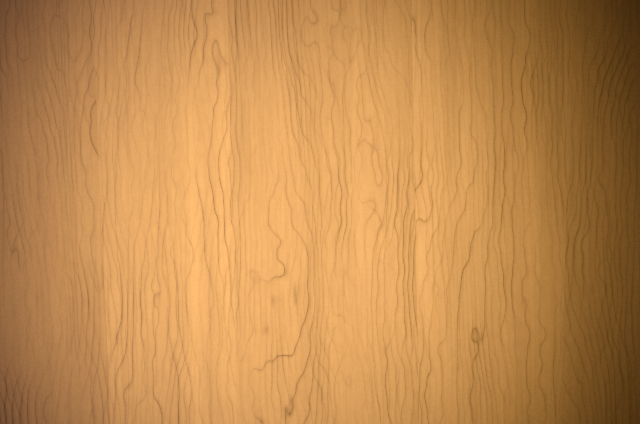
This texture is drawn by a Shadertoy shader. Its source:

```glsl
float hash(vec2 p) {
    return fract(sin(dot(p, vec2(127.1, 311.7))) * 43758.5453);
}

float noise(vec2 p) {
    vec2 cell = floor(p), f = fract(p);
    f = f * f * f * (f * (f * 6.0 - 15.0) + 10.0);
    return mix(mix(hash(cell), hash(cell + vec2(1, 0)), f.x),
               mix(hash(cell + vec2(0, 1)), hash(cell + vec2(1, 1)), f.x), f.y);
}

// Growth rings: contour lines of a warped, vertically stretched field
float rings(vec2 p, float density, float wildness) {
    float field = p.x * density
        + wildness * noise(p * vec2(5.5, 1.2))
        + wildness * 0.45 * noise(p * vec2(14.0, 3.2) + 7.0)
        + 0.8 * noise(p * vec2(25.0, 10.0) + 3.0)
        + 0.4 * noise(p * vec2(55.0, 27.0));
    float slope = length(vec2(dFdx(field), dFdy(field))) * iResolution.y;
    float phase = fract(field);
    float scale = max(slope, 22.0);

    // Each ring has one crisp side and one softer side
    float soft = exp(-phase / scale * 400.0);
    float crisp = exp(-(1.0 - phase) / scale * 750.0);

    // Rings fade in and out along their length
    float fade = noise(p * vec2(21.0, 4.5) + 21.0);
    float breaks = noise(p * vec2(60.0, 15.0) + 40.0);
    float strength = 0.02 + 0.17 * fade * fade + 0.07 * fade * breaks;
    return max(soft, crisp) * strength;
}

// Brightness of one board: tone, broad streaks, fibres and rings
float board(vec2 p, float id) {
    vec2 q = p + vec2(id * 3.71, id * 5.3);
    q.x += 0.025 * p.y;
    float wild = 1.0 - mod(id, 2.0);
    float tone = 1.025 - 0.035 * wild;
    float streaks = noise(q * vec2(28.0, 0.9)) - 0.5;
    float fibres = noise(q * vec2(190.0, 7.0)) - 0.5;
    float flecks = noise(q * vec2(130.0, 45.0)) - 0.5;
    float mottle = noise(q * vec2(9.0, 4.0)) - 0.5;
    return tone + 0.05 * streaks + 0.035 * fibres + 0.022 * flecks + 0.03 * mottle
        - rings(q, 36.0, mix(4.5, 8.5, wild))
        - 0.6 * rings(q + 11.3, 62.0, 7.0);
}

void mainImage(out vec4 fragColor, in vec2 fragCoord) {
    vec2 uv = fragCoord / iResolution.xy;
    vec2 p = fragCoord / iResolution.y;

    // Bottom and top position of each seam, as a share of the width
    vec2 seams[4] = vec2[4](vec2(0.173, 0.143), vec2(0.371, 0.355),
                            vec2(0.655, 0.643), vec2(0.877, 0.892));
    float shade = board(p, 0.0);
    for (int i = 0; i < 4; i++) {
        float offset = uv.x - mix(seams[i].x, seams[i].y, uv.y);
        float next = board(p, float(i + 1));
        shade = mix(shade, next, smoothstep(-0.001, 0.001, offset));
    }

    // Lamp light fading towards the sides, darkest at the right
    vec2 fromLamp = (uv - vec2(0.44, 0.45)) * vec2(1.0, 0.62);
    float light = exp(-4.2 * pow(length(fromLamp), 2.75));
    float speckle = 0.022 * (noise(p * 260.0) - 0.5);
    float level = max(shade * light + speckle, 0.0);

    // Shadows turn a deeper brown, a little greyer on the left
    float blueFade = mix(1.05, 1.6, smoothstep(0.2, 0.9, uv.x));
    vec3 maple = vec3(0.975, 0.722, 0.436);
    vec3 color = maple * pow(vec3(level), vec3(1.0, 1.12, blueFade));
    fragColor = vec4(color, 1.0);
}
```
